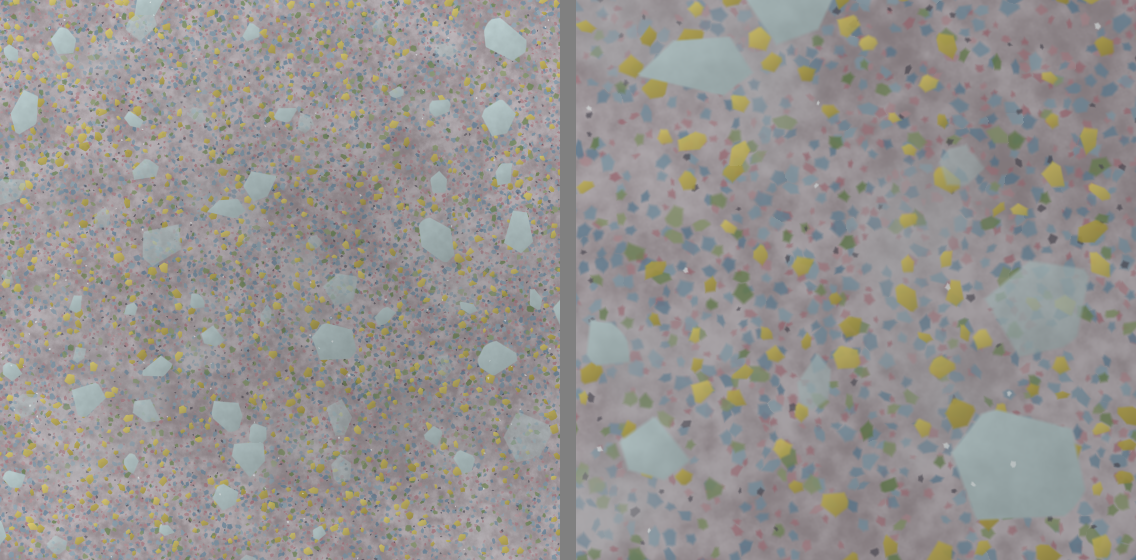
Left, the full canvas; right, a detail of the centre.
Give the GLSL for this texture, as a WebGL 2 fragment shader.

```glsl
#version 300 es
precision highp float;
// Speckled stone plaster: a mottled pinkish grey powder strewn with red, blue,
// green and yellow grains and larger pale chips. Every grain is a random convex
// polygon in a jittered cell; value noise drives clumping, haze and soft light.

uniform vec2 u_resolution;
out vec4 fragColor;

float hash(vec2 p) {
    return fract(sin(dot(p, vec2(127.1, 311.7))) * 43758.5453);
}

float noise(vec2 p) {
    vec2 i = floor(p), f = fract(p);
    f = f * f * (3.0 - 2.0 * f);
    return mix(mix(hash(i), hash(i + vec2(1, 0)), f.x),
               mix(hash(i + vec2(0, 1)), hash(i + vec2(1, 1)), f.x), f.y);
}

float fbm(vec2 p) {
    float sum = 0.0, amp = 0.5;
    for (int i = 0; i < 4; i++) {
        sum += amp * noise(p);
        p = mat2(1.6, 1.2, -1.2, 1.6) * p + 7.3;
        amp *= 0.5;
    }
    return sum / 0.94;
}

// Signed distance to a five-sided pebble with uneven sides
float pebble(vec2 p, float radius, vec2 id) {
    float turn = 6.283 * hash(id + 3.1);
    p = mat2(cos(turn), sin(turn), -sin(turn), cos(turn)) * p;
    p.y *= 1.0 + 0.6 * hash(id + 5.7);
    float d = -1.0;
    for (int k = 0; k < 5; k++) {
        float fk = float(k);
        float a = 1.2566 * (fk + 0.6 * hash(id + 11.3 + fk));
        float side = radius * mix(0.65, 1.1, hash(id + 23.9 + fk));
        d = max(d, dot(p, vec2(cos(a), sin(a))) - side);
    }
    return max(d, length(p) - radius * 1.15);
}

// Scattered grains: x = coverage, y = random tone, z = slope across the grain
vec3 grains(vec2 uv, float cells, float density, vec2 radii, float blur, float seed) {
    vec2 g = uv * cells + seed * 0.37;
    vec2 base = floor(g);
    float w = cells * max(blur, 0.7 / u_resolution.y);
    vec3 best = vec3(0.0);
    for (int y = -1; y <= 1; y++)
    for (int x = -1; x <= 1; x++) {
        vec2 cell = base + vec2(x, y);
        vec2 id = cell + seed * 17.0;
        float clump = mix(0.45, 1.55, noise(cell / cells * 9.0 + seed));
        if (hash(id) > density * clump) continue;
        vec2 centre = cell + 0.5 + 0.8 * (vec2(hash(id + 1.3), hash(id + 2.7)) - 0.5);
        float h = hash(id + 8.9);
        float radius = mix(radii.x, radii.y, h * h) * cells;
        vec2 p = g - centre;
        float cover = 1.0 - smoothstep(-w, w, pebble(p, radius, id));
        if (cover > best.x)
            best = vec3(cover, hash(id + 6.1), dot(p, vec2(-0.5, 0.8)) / radius);
    }
    return best;
}

void main() {
    vec2 uv = gl_FragCoord.xy / u_resolution.y;

    // Powder ground
    float haze = fbm(uv * 14.0);
    float fine = fbm(uv * 85.0 + 4.0);
    vec3 col = mix(vec3(0.57, 0.53, 0.545), vec3(0.72, 0.695, 0.71),
                   smoothstep(0.2, 0.8, 0.45 * haze + 0.55 * fine));

    // Small coloured grains, finest first
    vec3 red = grains(uv, 115.0, 0.38, vec2(0.0018, 0.0042), 0.0014, 1.0);
    col = mix(col, mix(vec3(0.63, 0.41, 0.45), vec3(0.70, 0.56, 0.58), red.y),
              red.x * 0.7);
    vec3 blue = grains(uv, 92.0, 0.50, vec2(0.0030, 0.0058), 0.0015, 2.0);
    col = mix(col, mix(vec3(0.37, 0.49, 0.58), vec3(0.54, 0.64, 0.69), blue.y),
              blue.x * 0.78);
    vec3 green = grains(uv, 64.0, 0.27, vec2(0.0032, 0.0068), 0.0015, 3.0);
    col = mix(col, mix(vec3(0.39, 0.49, 0.30), vec3(0.56, 0.61, 0.45), green.y),
              green.x * 0.8);
    vec3 dark = grains(uv, 70.0, 0.11, vec2(0.0014, 0.0030), 0.0010, 4.0);
    col = mix(col, vec3(0.32, 0.31, 0.35), dark.x * 0.7);

    // Pale dust veils the fine grains in patches
    col = mix(col, vec3(0.69, 0.70, 0.71), 0.45 * smoothstep(0.52, 0.85, fbm(uv * 11.0 + 31.0)));

    // Yellow grains
    vec3 yellow = grains(uv, 46.0, 0.36, vec2(0.0042, 0.0092), 0.0013, 5.0);
    vec3 gold = mix(vec3(0.66, 0.60, 0.26), vec3(0.79, 0.73, 0.38), yellow.y);
    col = mix(col, gold * (1.0 + 0.09 * yellow.z), yellow.x * 0.88);

    // Pale chips, some half buried in the powder
    vec3 chip = grains(uv, 9.0, 0.72, vec2(0.014, 0.046), 0.0017, 6.0);
    vec3 stone = vec3(0.68, 0.745, 0.75) * (0.98 + 0.06 * chip.z + 0.08 * (fine - 0.5));
    col = mix(col, stone, chip.x * mix(0.5, 1.0, smoothstep(0.05, 0.5, chip.y)));

    // Tiny glints
    vec3 glint = grains(uv, 40.0, 0.07, vec2(0.0012, 0.0022), 0.0008, 7.0);
    col = mix(col, vec3(0.86, 0.88, 0.88), glint.x * 0.8);

    // Uneven light: dim towards the lower right of the middle
    float shade = exp(-4.5 * dot(uv - vec2(0.66, 0.40), uv - vec2(0.66, 0.40)));
    col *= 1.05 - 0.17 * shade + 0.08 * (fbm(uv * 3.0 + 12.0) - 0.5);

    fragColor = vec4(clamp(col, 0.0, 1.0), 1.0);
}
```
